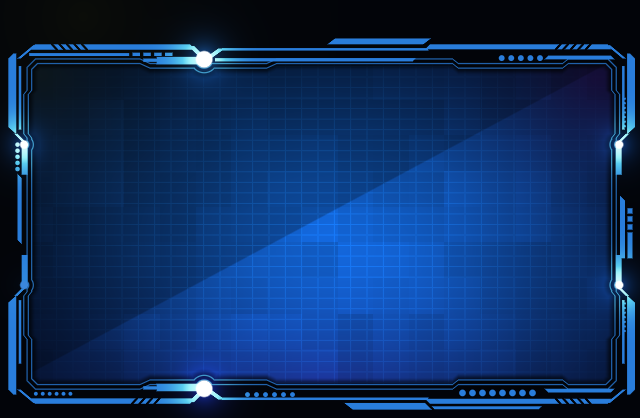
This background is drawn by a Shadertoy shader. Its source:

```glsl
// Glowing blue sci-fi interface frame around a gridded, diagonally lit panel.

const vec2 CANVAS = vec2(768, 500); // design grid spanning the canvas
const vec2 CENTRE = vec2(386, 268); // symmetry centre of the frame
const vec3 BLUE = vec3(.16, .49, .86);
const vec3 CYAN = vec3(.42, .92, .97);

float hash(vec2 p) { return fract(sin(dot(p, vec2(127.1, 311.7))) * 43758.5453); }

float ink(float d, float px) { return clamp(.5 - d / px, 0., 1.); }

float ramp(float x, float a, float w) { return clamp((x - a) / w, 0., 1.); }

float plateau(float x, float a, float b, float w) { return ramp(x, a, w) - ramp(x, b - w, w); }

float glow(vec2 p, vec2 c, float size) { return exp(-length(p - c) / size); }

// Bar (left, top, right, bottom) whose ends lean by the given slants
float slab(vec2 p, vec4 b, vec2 slant) {
  vec2 ends = b.xz + slant * (p.y - b.y);
  return max(max(b.y - p.y, p.y - b.w), max(ends.x - p.x, p.x - ends.y));
}

float box(vec2 p, vec4 b) { return slab(p, b, vec2(0)); }

float dots(vec2 p, vec2 start, float stride, float count, float r) {
  p -= start;
  p.x -= stride * clamp(round(p.x / stride), 0., count - 1.);
  return length(p) - r;
}

float stripes(float x, float period, float r) {
  return abs(fract(x / period) - .5) * period - r;
}

// Leaning stripes between two x positions
float hatch(vec2 p, float a, float b, float lean) {
  float x = p.x + lean * (p.y - 53.);
  return max(stripes(x - a, 9., 1.8), max(a - x, x - b));
}

void add(inout float d, float part) { d = min(d, part); }

// Positive inside the panel; its level sets give the contour lines
float panelField(vec2 m, float x, float along) {
  float top = 76. + 5.5 * (plateau(x, 168., 332., 12.) + plateau(x, 543., 682., 7.));
  float side = 38. - 4. * plateau(along, 8., 65., 5.);
  return min(min(m.y - top, m.x - side), (m.x + m.y - 121.) * .7);
}

vec3 panelColor(vec2 p, float px) {
  float r = length((p - vec2(405, 295)) / vec2(390, 265));
  vec3 c = mix(vec3(.06, .36, .76), vec3(.015, .08, .19), smoothstep(0., 1.2, r));
  c += vec3(.05, .04, -.04) * glow(p, vec2(50, 90), 90.);
  c += vec3(.07, -.03, .02) * glow(p, vec2(715, 95), 90.);
  c += vec3(.07, -.03, .1) * glow(p * vec2(.35, 1), vec2(136, 460), 60.);
  // Faint tiles at two scales
  vec2 tile = (p - vec2(21.3, 34)) / 42.67;
  c *= .9 + .1 * hash(floor(tile)) + .12 * hash(floor(tile / vec2(3, 2)) + 9.);
  // Diagonal light edge
  c *= mix(1.04, .78, ink((p.y - 329. + .535 * (p.x - 256.)) * .88, px * 1.5));
  // Fine grid
  vec2 cell = vec2(19.6, 12.6);
  vec2 g = abs(fract((p - vec2(264, 180.3)) / cell + .5) - .5) * cell;
  return c + vec3(.02, .09, .14) * ink(min(g.x, g.y) - .5, px) * smoothstep(1.25, .2, r);
}

// Top and bottom rows; t is folded vertically
float rowBars(vec2 p, vec2 t, bool upper) {
  float d = slab(t, vec4(42, 53, 228, 59.5), vec2(-.8, 1));
  add(d, slab(t, vec4(516, 53, 729, 59), vec2(-1, .8)));
  float cut = upper ? hatch(t, 58., 103., -.9) : hatch(t, 154., 190., -.9);
  d = max(d, -min(cut, hatch(t, 668., 713., .9)));
  add(d, slab(t, vec4(226, 55, 233, 69), vec2(1)));
  add(d, slab(t, vec4(262, 58, 270, 69), vec2(-1.4)));
  add(d, box(t, vec4(266, 57.5, 514, 60.5)));
  add(d, box(t, vec4(188, 68, 242, 77)));
  add(d, box(t, vec4(172, 70, 189, 74)));
  add(d, slab(t, vec4(658, 66.5, 733, 71), vec2(-1, 1)));
  if (upper) {
    add(d, slab(p, vec4(402, 46, 517, 53), vec2(-1.3)));
    add(d, box(p, vec4(35, 63.5, 155, 67)));
    add(d, max(stripes(p.x - 157., 13., 4.5), box(p, vec4(157, 63, 209, 67))));
    add(d, slab(p, vec4(258, 69.5, 499, 73.5), vec2(0, -1)));
    return min(d, dots(p, vec2(602, 69.5), 11.5, 5., 3.5));
  }
  add(d, slab(p, vec4(413, 482, 510, 490), vec2(1.3, 1)));
  add(d, slab(p, vec4(518, 486, 650, 489.5), vec2(1, -1)));
  add(d, dots(p, vec2(43, 471), 8.3, 6., 2.3));
  add(d, dots(p, vec2(297, 472), 10.8, 6., 2.9));
  return min(d, dots(p, vec2(555, 470), 12., 8., 4.));
}

// Left and right columns; s.y runs from the side node to the corner
float columnBars(vec2 p, vec2 m, vec2 s, bool left) {
  float d = slab(s.yx, vec4(21, 10, 140, 19.5), vec2(-.9, 0));
  d = max(d, max(64. - m.y, (80. - m.x - m.y) * .7));
  add(d, slab(s, vec4(26, 4, 30, 13), vec2(-1)));
  add(d, slab(m, vec4(40, 54, 44, 70), vec2(-1.2)));
  add(d, box(s, vec4(22.5, 18, 25.5, 94)));
  if (left) {
    add(d, dots(p.yx, vec2(173, 21), 7.3, 5., 2.7));
    add(d, slab(p.yx, vec4(208, 21, 287, 26), vec2(1)));
    return min(d, box(s, vec4(26, -36, 33, 0)));
  }
  add(d, slab(p.yx, vec4(234, 744, 309, 750), vec2(1, 0)));
  add(d, max(stripes(p.y - 247.5, 9.6, 3.2), box(p, vec4(753, 247, 759, 276))));
  add(d, box(p, vec4(753, 278, 759, 309)));
  add(d, dots(s.yx, vec2(22, 22.5), 5.5, 7., 1.5));
  return min(d, box(s, vec4(26, -36, 33, 0)));
}

void mainImage(out vec4 fragColor, in vec2 fragCoord) {
  vec2 p = fragCoord / iResolution.xy * CANVAS;
  p.y = CANVAS.y - p.y;
  float px = CANVAS.x / iResolution.x;
  bool upper = p.y < CENTRE.y, left = p.x < CENTRE.x;
  vec2 m = CENTRE - abs(p - CENTRE), t = vec2(p.x, m.y);
  vec2 s = vec2(m.x, abs(p.y - 257.) - 84.);
  float topDist = length(t - vec2(245, 71)), sideDist = length(s - vec2(29, 0));
  float power = left && !upper ? .08 : 1.;

  // Dark surroundings and panel
  vec3 color = vec3(.008, .016, .035) + vec3(.035, .035, 0) * glow(p, vec2(100, 20), 100.);
  float field = min(panelField(m, p.x, s.y), min(topDist - 16., sideDist - 11.));
  vec3 panel = panelColor(p, px) * mix(.3, 1., smoothstep(0., 9., field));
  color = mix(color, panel, ink(-field, px));

  // Soft light around the nodes
  color += (upper ? vec3(.1, .4, .77) : vec3(.11, .22, .85)) * exp(-topDist / 15.);
  color += vec3(.06, .26, .56) * exp(-sideDist / 14.) * power;

  // Contours and bars, hot near the nodes
  float contour = min(abs(field), abs(field + 5.5)) - .75;
  float bars = min(rowBars(p, t, upper), columnBars(p, m, s, left));
  float heat = exp(-topDist * topDist / 1156.) + power * exp(-sideDist * sideDist / 900.);
  vec3 lit = mix(BLUE, CYAN, min(heat * 1.3, 1.));
  lit = mix(lit, vec3(1), clamp(heat * 1.6 - .9, 0., 1.));
  color = mix(color, mix(BLUE * .9, CYAN, min(heat, .5)), ink(contour, px) * .85);
  color = mix(color, lit, ink(bars, px));

  // Node cores
  color = mix(color, vec3(1), ink(topDist - 10., px * 1.5));
  color = mix(color, mix(BLUE, vec3(1), power), ink(sideDist - 5., px * 1.5));
  fragColor = vec4(color, 1);
}
```
